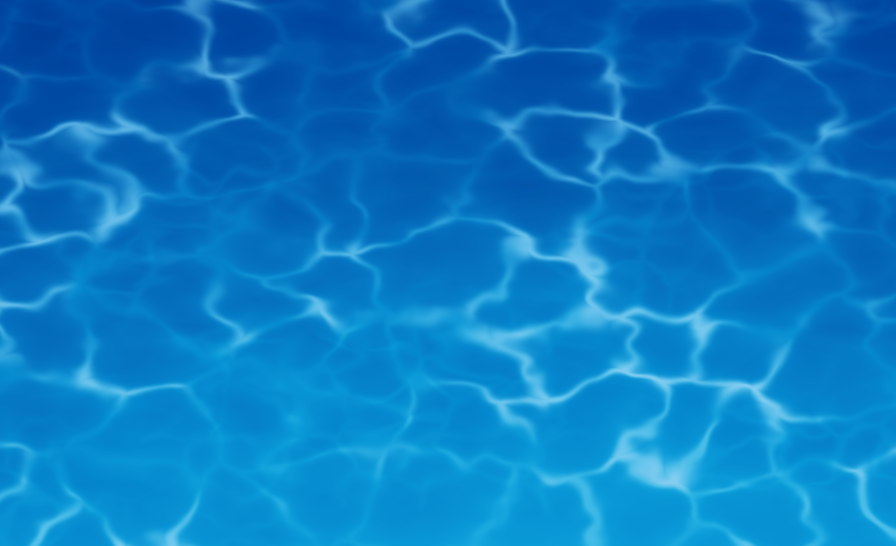
Give the GLSL for this texture, as a Shadertoy shader.

```glsl
// Sunlit pool water: a soft web of caustic light over a deep-to-pale blue slope.
// Two warped Voronoi webs give the light lines; noise varies their strength,
// and the summed light is looked up in a ramp of water blues.

const vec2  WEB_SCALE     = vec2(5.4, 6.8);  // cells per canvas height
const float PERSPECTIVE   = 0.16;            // cells shrink towards the top
const float WARP          = 0.55;            // bending of the light lines
const float LINE_WIDTH    = 0.13;
const float HALO_WIDTH    = 0.38;
const float LINE_LIGHT    = 1.55;
const float HALO_LIGHT    = 0.40;
const float FINE_LIGHT    = 0.50;
const float RIPPLE_LIGHT  = 0.55;
const float PATCH_LIGHT   = 0.90;
const float LIGHT_TOP     = -0.10;           // positions on the colour ramp
const float LIGHT_BOTTOM  = 3.75;
const float SIDE_SHADE    = 0.55;
const vec3  GLINT_COLOUR  = vec3(0.58, 0.82, 0.95);

const vec3 WATER[6] = vec3[6](
    vec3(0.00, 0.29, 0.64), vec3(0.01, 0.37, 0.69), vec3(0.02, 0.46, 0.76),
    vec3(0.02, 0.54, 0.81), vec3(0.04, 0.61, 0.85), vec3(0.15, 0.70, 0.89));

float hash(vec2 p) {
    return fract(sin(dot(p, vec2(127.1, 311.7))) * 43758.5453);
}

vec2 hash2(vec2 p) {
    return vec2(hash(p), hash(p + 57.3));
}

float noise(vec2 p) {
    vec2 i = floor(p), f = fract(p);
    f = f * f * (3.0 - 2.0 * f);
    return mix(mix(hash(i), hash(i + vec2(1, 0)), f.x),
               mix(hash(i + vec2(0, 1)), hash(i + vec2(1, 1)), f.x), f.y);
}

float fbm(vec2 p) {
    return 0.57 * noise(p) + 0.29 * noise(p * 2.1 + 7.7) + 0.14 * noise(p * 4.3 + 3.1);
}

vec2 warp(vec2 p) {
    return p + WARP * (vec2(fbm(p * 1.1 + 11.0), fbm(p * 1.1 + 37.0)) - 0.5) * 2.0;
}

// x: gap to the nearest cell edge, y: gap to the nearest cell corner
vec2 cellGaps(vec2 p) {
    vec2 cell = floor(p);
    vec3 near = vec3(9.0);
    for (int y = -1; y <= 1; y++)
    for (int x = -1; x <= 1; x++) {
        vec2 c = cell + vec2(x, y);
        float d = length(c + 0.1 + 0.8 * hash2(c) - p);
        if (d < near.x)      near = vec3(d, near.xy);
        else if (d < near.y) near = vec3(near.x, d, near.y);
        else                 near.z = min(near.z, d);
    }
    return near.yz - near.x;
}

float bell(float d, float width) {
    return exp(-d * d / (width * width));
}

vec3 waterColour(float light) {
    float t = clamp(light, 0.0, 4.999);
    int i = int(t);
    vec3 colour = mix(WATER[i], WATER[i + 1], t - float(i));
    return colour + min(light, 0.0) * vec3(0.0, 0.06, 0.06);
}

void mainImage(out vec4 fragColor, in vec2 fragCoord) {
    vec2 uv = fragCoord / iResolution.xy;
    vec2 p = fragCoord / iResolution.y;
    vec2 q = vec2(p.x, p.y * (1.0 + PERSPECTIVE * p.y)) * WEB_SCALE;

    // Depth slope, darker sides and broad uneven patches
    float side = 2.0 * (uv.x - 0.56);
    float light = mix(LIGHT_BOTTOM, LIGHT_TOP, uv.y) - SIDE_SHADE * side * side;
    light += PATCH_LIGHT * (fbm(q * 0.6 + 5.0) - 0.5);

    // Fine slanted ripples
    vec2 r = warp(q * 0.8);
    light += RIPPLE_LIGHT * (fbm(vec2(r.x - 0.5 * r.y, r.y * 2.6 + r.x * 0.6) * 1.3) - 0.5);

    // Main web: uneven lines, wide halos, bright corners
    vec2 gaps = cellGaps(warp(q));
    float strength = mix(0.22, 1.0, smoothstep(0.28, 0.72, fbm(q * 0.9 + 21.0)));
    float line = bell(gaps.x, LINE_WIDTH) * strength;
    float corner = bell(gaps.y, 0.34) * strength;
    light += LINE_LIGHT * line * mix(1.0, 0.85, uv.y) + 0.5 * corner;
    light += HALO_LIGHT * (bell(gaps.x, HALO_WIDTH) - 0.35);

    // Faint second web
    float fineGap = cellGaps(warp(q * 1.45 + 31.0)).x;
    float fine = bell(fineGap, 0.2) * smoothstep(0.35, 0.7, fbm(q * 0.8 + 63.0));
    light += FINE_LIGHT * fine;

    // Pale glints where lines are strong or meet
    float glint = line * (0.28 + 0.75 * corner) + 0.12 * line * fine;
    glint *= smoothstep(0.35, 0.85, strength) * mix(0.95, 0.5, uv.y);

    vec3 colour = mix(waterColour(light), GLINT_COLOUR, clamp(glint, 0.0, 0.85));
    fragColor = vec4(colour, 1.0);
}
```
